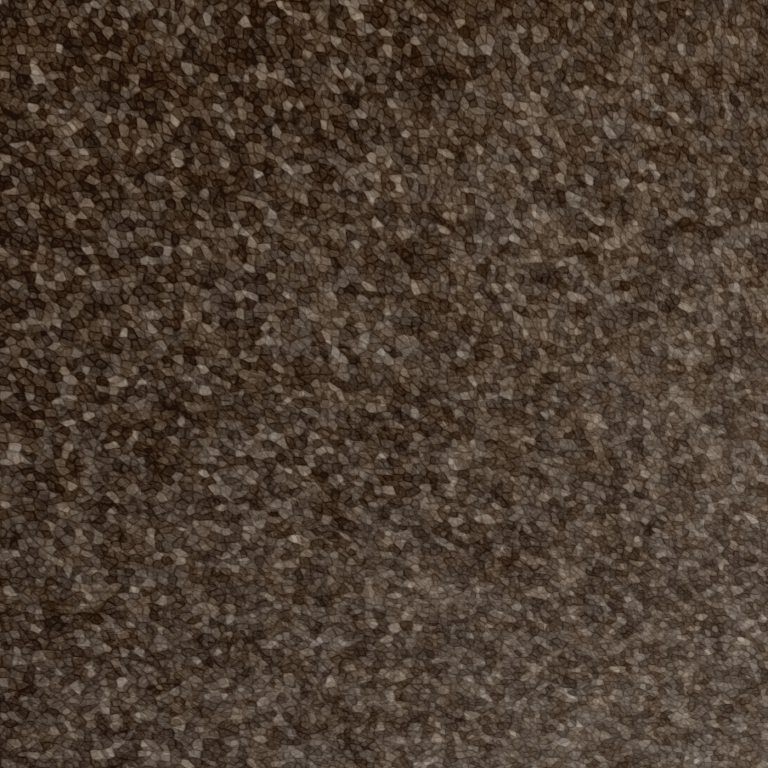
This texture is drawn by a WebGL 2 fragment shader. Its source:

```glsl
#version 300 es
precision highp float;

uniform vec2 u_resolution;
out vec4 fragColor;

// Integer hash giving three values in 0..1
vec3 hash3(ivec2 cell, int seed) {
    uvec3 v = uvec3(cell.x + 4096, cell.y + 4096, seed) * 1664525u + 10139u;
    v.x += v.y * v.z; v.y += v.z * v.x; v.z += v.x * v.y;
    v ^= v >> 16u;
    v.x += v.y * v.z; v.y += v.z * v.x; v.z += v.x * v.y;
    return vec3(v >> 8u) / 16777216.0;
}

float valueNoise(vec2 p, int seed) {
    ivec2 i = ivec2(floor(p));
    vec2 f = fract(p);
    f = f * f * (3.0 - 2.0 * f);
    float low = mix(hash3(i, seed).x, hash3(i + ivec2(1, 0), seed).x, f.x);
    float high = mix(hash3(i + ivec2(0, 1), seed).x, hash3(i + ivec2(1, 1), seed).x, f.x);
    return mix(low, high, f.y);
}

// Elongated cells with soft borders: x = grain tone, y = distance to the border
vec2 grains(vec2 p, float flow, int seed) {
    ivec2 home = ivec2(floor(p));
    float nearest = 9.0, second = 9.0, toneSum = 0.0, weightSum = 0.0;
    for (int y = -2; y <= 2; y++) {
        for (int x = -2; x <= 2; x++) {
            ivec2 cell = home + ivec2(x, y);
            vec3 rnd = hash3(cell, seed);
            vec3 look = hash3(cell, seed + 7);
            vec2 offset = vec2(cell) + rnd.xy - p;
            float angle = flow + (rnd.z - 0.5) * 1.3;
            vec2 axis = vec2(cos(angle), sin(angle));
            vec2 local = vec2(dot(offset, axis), dot(offset, vec2(-axis.y, axis.x)));
            float stretch = mix(1.1, 1.45, look.y);
            float d = length(local * vec2(1.0 / stretch, stretch));
            second = min(second, max(nearest, d));
            nearest = min(nearest, d);
            // Mostly even tones with a few pale flecks
            float tone = look.x - 0.55 + 0.6 * pow(look.x, 10.0);
            float weight = exp(-13.0 * d);
            toneSum += tone * weight;
            weightSum += weight;
        }
    }
    return vec2(toneSum / weightSum, second - nearest);
}

void main() {
    vec2 uv = gl_FragCoord.xy / u_resolution;
    vec2 p = gl_FragCoord.xy / u_resolution.y;

    // Grain direction turns from flat at the bottom to steep at the top right
    float flow = -0.1 - 0.65 * uv.y - 0.35 * uv.x * uv.y;
    vec2 coarse = grains(p * 84.0, flow, 3);
    vec2 fine = grains(p * 136.0, flow - 0.2, 29);

    // Grain relief, finer towards the lower right
    float fineness = clamp(0.35 + 0.3 * (uv.x - uv.y), 0.2, 0.55);
    float relief = (1.1 - fineness) * (0.23 * coarse.x + 0.11 * (smoothstep(0.0, 0.38, coarse.y) - 0.6));
    relief += (0.3 + 0.7 * fineness) * (0.18 * fine.x + 0.1 * (smoothstep(0.0, 0.45, fine.y) - 0.55));

    // Loose clumps and broad light falloff
    float clumps = 0.05 * (valueNoise(p * 30.0, 51) - 0.5) + 0.035 * (valueNoise(p * 11.0, 67) - 0.5);
    float light = 0.09 * (uv.x - 0.5) - 0.06 * (uv.y - 0.5);
    float shade = light + clumps + relief;

    // Brown base with a slightly warmer upper part
    vec3 color = vec3(0.295, 0.239, 0.192) + shade * vec3(1.0, 1.02, 1.0);
    float warmth = 0.012 * (uv.y - 0.5) + 0.02 * (valueNoise(p * 48.0, 83) - 0.5);
    color += warmth * vec3(1.0, 0.1, -1.0);
    fragColor = vec4(clamp(color, vec3(0.1, 0.06, 0.035), vec3(1.0)), 1.0);
}
```
